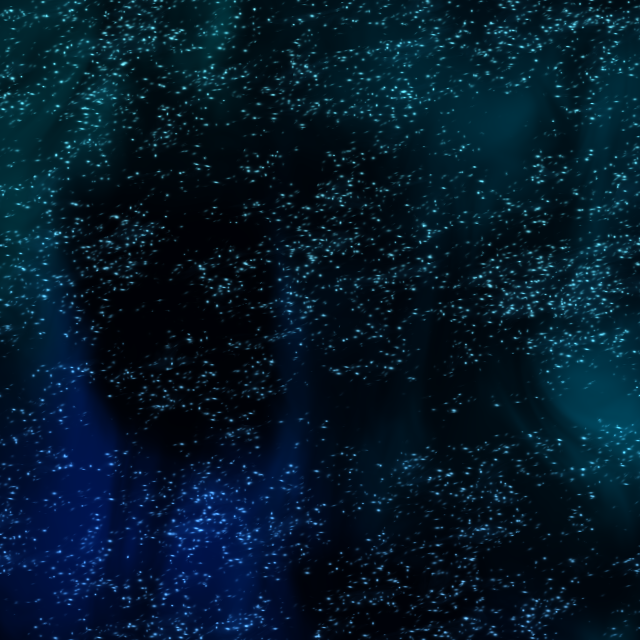
Reproduce this texture procedurally as a Shadertoy shader.

```glsl
#define TILT 0.27
#define GLINT_CELLS 74.0
#define GLINT_SIZE vec2(0.0034, 0.0022)
#define GLINT_GAIN 1.7
#define GLINT_LAYERS 4
#define CLOUD_WARP 0.11
#define ABYSS vec3(0.0, 0.005, 0.022)
#define NAVY vec3(0.0, 0.050, 0.225)
#define TEAL vec3(0.0, 0.190, 0.225)
#define GREEN vec3(0.004, 0.165, 0.170)
#define SKY_GLINT vec3(0.28, 0.60, 0.82)
#define SEA_GLINT vec3(0.32, 0.74, 0.80)

mat2 rotate(float a) {
    float c = cos(a), s = sin(a);
    return mat2(c, s, -s, c);
}

vec3 hash3(vec2 p) {
    vec3 q = fract(p.xyx * vec3(0.1031, 0.1030, 0.0973));
    q += dot(q, q.yxz + 33.33);
    return fract((q.xxy + q.yzz) * q.zyx);
}

// Layered, self-warped sines, roughly -0.7 to 0.7
float waves(vec2 p) {
    float sum = 0.0, amp = 0.5;
    for (int i = 0; i < 6; i++) {
        p = rotate(1.1) * p * 1.75 + 2.3;
        p += 0.6 * sin(p.yx);
        sum += amp * sin(p.x) * cos(p.y);
        amp *= 0.58;
    }
    return sum;
}

float blob(vec2 p, vec2 centre, vec2 radius) {
    vec2 d = (p - centre) / radius;
    return exp(-dot(d, d));
}

// Murky drifts of light under the surface
vec3 clouds(vec2 p) {
    vec2 stretched = p * vec2(3.4, 2.0);
    vec2 q = p + CLOUD_WARP * vec2(waves(stretched), waves(stretched + 7.0));
    float mottle = 0.3 + 1.05 * smoothstep(-0.45, 0.4, waves(p * vec2(4.5, 2.6) + 3.0));
    float hollow = 1.0 - 0.95 * smoothstep(0.2, 0.6, blob(q, vec2(0.29, 0.48), vec2(0.20, 0.19)));
    hollow *= 1.0 - 0.85 * smoothstep(0.25, 0.75, blob(q, vec2(0.58, 0.11), vec2(0.15, 0.14)));

    float teal = blob(q, vec2(0.91, 0.32), vec2(0.22, 0.16))
               + 0.65 * blob(q, vec2(0.86, 0.88), vec2(0.25, 0.12))
               + 0.50 * blob(q, vec2(0.84, 0.66), vec2(0.17, 0.12))
               + 0.70 * blob(q, vec2(0.93, 0.02), vec2(0.08, 0.06));
    float green = 0.70 * blob(q, vec2(0.12, 0.85), vec2(0.34, 0.19))
                + 0.65 * blob(q, vec2(0.02, 0.58), vec2(0.11, 0.16))
                + 0.60 * blob(q, vec2(0.34, 0.92), vec2(0.035, 0.17));
    float navy = blob(q, vec2(0.20, 0.15), vec2(0.32, 0.20))
               + 0.60 * blob(q, vec2(0.09, 0.40), vec2(0.08, 0.14));

    // Slanted shaft through the middle
    float shaftX = 0.49 - 0.35 * pow(max(0.5 - p.y, 0.0), 1.3);
    float shaft = blob(vec2(q.x, p.y), vec2(shaftX, 0.36), vec2(0.035, 0.32));

    vec3 light = TEAL * teal + GREEN * green + NAVY * navy * 0.85;
    light += mix(NAVY, TEAL, 0.35) * shaft * 0.5;
    light += mix(NAVY, TEAL, 0.2 + 0.6 * p.y) * 0.16;
    return ABYSS + light * mottle * hollow;
}

// Share of cells that carry a glint: broad regions broken into slanted crests
float glintDensity(vec2 p) {
    vec2 along = rotate(-TILT) * p;
    float crests = waves(along * vec2(5.0, 13.0));
    float ripples = waves(along * vec2(15.0, 38.0) + 4.0);
    float region = 0.28
        + 0.45 * blob(p, vec2(0.86, 0.56), vec2(0.26, 0.06))
        + 0.38 * blob(p, vec2(0.88, 0.97), vec2(0.18, 0.06))
        + 0.25 * blob(p, vec2(0.20, 0.90), vec2(0.28, 0.08))
        + 0.14 * blob(p, vec2(0.60, 0.20), vec2(0.20, 0.09))
        - 0.25 * blob(p, vec2(0.88, 0.36), vec2(0.22, 0.10))
        - 0.24 * blob(p, vec2(0.57, 0.40), vec2(0.11, 0.13))
        - 0.25 * blob(p, vec2(0.80, 0.86), vec2(0.12, 0.07))
        - 0.18 * blob(p, vec2(0.16, 0.79), vec2(0.18, 0.05));
    return clamp(region + 0.36 * crests + 0.45 * ripples, 0.03, 0.95);
}

// One jittered cellular layer of small tilted ellipses, each with a faint halo
float glints(vec2 p, float layer, float density) {
    float cells = GLINT_CELLS * (1.0 + 0.22 * layer);
    vec2 g = rotate(-TILT - 0.13 * layer) * p * cells + 19.0 * layer + 200.0;
    float sum = 0.0;
    for (int y = -1; y <= 1; y++)
    for (int x = -1; x <= 1; x++) {
        vec2 cell = floor(g) + vec2(x, y);
        vec3 place = hash3(cell);
        vec3 kind = hash3(cell + 71.0);
        vec2 size = GLINT_SIZE * mix(vec2(0.5, 0.6), vec2(1.3, 1.15), kind.xy);
        vec2 d = rotate(0.13 * layer + 0.9 * (kind.z - 0.5)) * (g - cell - place.xy);
        d /= size * cells;
        float r = dot(d, d);
        float lit = smoothstep(0.0, 0.08, density * 0.6 - place.z);
        sum += lit * mix(0.14, 1.0, pow(kind.z, 2.5)) * (exp(-1.9 * r) + 0.1 * exp(-0.4 * r));
    }
    return sum;
}

void mainImage(out vec4 fragColor, in vec2 fragCoord) {
    vec2 p = fragCoord / iResolution.xy;
    vec3 color = clouds(p);
    float density = glintDensity(p), sparkle = 0.0;
    for (int i = 0; i < GLINT_LAYERS; i++) sparkle += glints(p, float(i), density);
    sparkle = 1.0 - exp(-GLINT_GAIN * sparkle);

    vec3 tint = mix(SKY_GLINT, SEA_GLINT, smoothstep(0.1, 0.8, p.y + 0.3 * (p.x - 0.5)));
    color += tint * sparkle + 0.3 * pow(sparkle, 3.0);
    color += tint * vec3(0.04, 0.08, 0.1) * smoothstep(0.3, 0.9, density);
    fragColor = vec4(clamp(color, 0.0, 1.0), 1.0);
}
```
